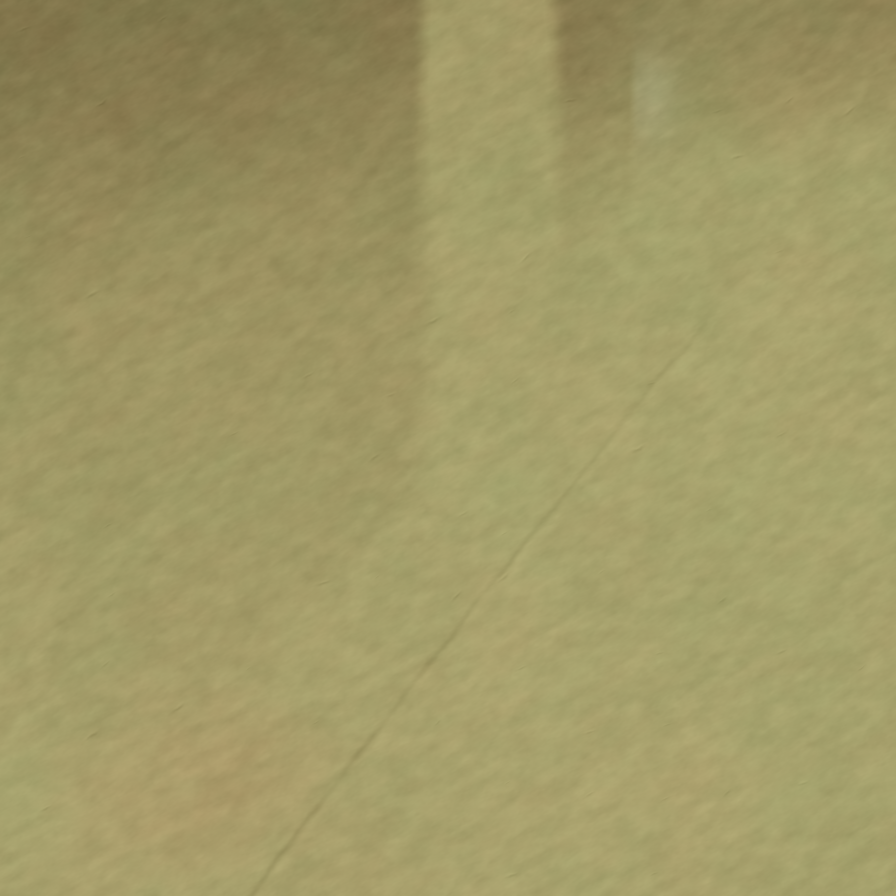
Write a Shadertoy shader that draws this texture.

```glsl
// Worn olive-khaki paper with soft shadows, slanted fibre grain and a diagonal crease.
#define LIGHT_COLOR vec3(0.662, 0.640, 0.432)
#define MID_COLOR   vec3(0.598, 0.564, 0.372)
#define DARK_COLOR  vec3(0.500, 0.452, 0.290)
#define GRAIN_ANGLE 0.52
#define GRAIN_SCALE vec2(42.0, 95.0)
#define GRAIN_DEPTH 0.075
#define BLOTCH_DEPTH 0.16
#define TINT_DEPTH  0.035
#define CREASE_DEPTH 0.050
#define FLECK_CELLS 13.0
#define FLECK_SHARE 0.30
#define FLECK_DEPTH 0.075

float hash(vec2 p) {
    vec3 q = fract(vec3(p.xyx) * 0.1031);
    q += dot(q, q.yzx + 33.33);
    return fract((q.x + q.y) * q.z);
}

float noise(vec2 p) {
    vec2 i = floor(p), f = fract(p);
    f = f * f * (3.0 - 2.0 * f);
    return mix(mix(hash(i), hash(i + vec2(1, 0)), f.x),
               mix(hash(i + vec2(0, 1)), hash(i + vec2(1, 1)), f.x), f.y);
}

// Layered noise centred on zero
float fbm(vec2 p) {
    float sum = 0.0, weight = 0.5;
    for (int i = 0; i < 4; i++) {
        sum += weight * (noise(p) - 0.5);
        p = mat2(1.6, 1.2, -1.2, 1.6) * p + 17.3;
        weight *= 0.55;
    }
    return sum;
}

vec2 rotate(vec2 p, float angle) {
    float c = cos(angle), s = sin(angle);
    return vec2(c * p.x + s * p.y, c * p.y - s * p.x);
}

// Shadow amount: two dark upper areas split by a pale vertical band
float shadow(vec2 p) {
    float edge = 0.474 - 0.95 * max(0.0, 0.47 - p.y);
    float softness = mix(0.06, 0.018, smoothstep(0.35, 0.65, p.y));
    float left = 1.0 - smoothstep(edge - softness, edge + softness, p.x);
    float leftTone = 0.24 * smoothstep(0.05, 0.5, p.y)
                   + 0.68 * smoothstep(0.53, 1.06, p.y + 0.14 * (0.3 - p.x));
    float right = smoothstep(0.595, 0.635, p.x);
    float rightTone = 0.62 * smoothstep(0.74, 0.96, p.y - 0.10 * (p.x - 0.62))
                    + 0.20 * smoothstep(0.55, 0.85, p.y) * (1.0 - smoothstep(0.63, 0.80, p.x));
    float band = 0.20 * smoothstep(0.60, 1.0, p.y);
    return max(band, left * leftTone + right * rightTone);
}

// Pale rubbed spot with a sharp left side
float rubbedSpot(vec2 p) {
    vec2 q = (p - vec2(0.725, 0.895)) / vec2(0.033, 0.055);
    return exp(-dot(q, q)) * smoothstep(0.700, 0.712, p.x);
}

// Gently curved crease, dark with a pale lower lip
float crease(vec2 p) {
    float path = 0.28 + 0.75 * p.y + 0.065 * p.y * p.y;
    float d = 0.8 * (p.x - path) + 0.006 * fbm(p * 26.0);
    float strength = mix(1.0, 0.15, smoothstep(0.55, 0.68, p.y));
    strength *= 0.35 + 0.9 * noise(p * 24.0);
    float groove = exp(-pow(d / 0.0035, 2.0));
    float lip = exp(-pow((d - 0.008) / 0.006, 2.0));
    return strength * (0.3 * lip - groove);
}

// Sparse short nicks, each with a dark and a pale side
float flecks(vec2 p) {
    vec2 cell = floor(p * FLECK_CELLS);
    vec2 jitter = vec2(hash(cell + 3.7), hash(cell + 41.2));
    vec2 center = (cell + 0.25 + 0.5 * jitter) / FLECK_CELLS;
    float size = mix(0.4, 1.0, hash(cell + 77.1));
    vec2 q = rotate(p - center, GRAIN_ANGLE + 0.5 * (hash(cell + 9.4) - 0.5));
    q.y += 0.003 * fbm(p * 90.0);
    q /= vec2(0.0075, 0.0020) * size;
    float present = step(hash(cell + 120.5), FLECK_SHARE);
    return present * size * (q.y - 0.35) * exp(-dot(q, q));
}

void mainImage(out vec4 fragColor, in vec2 fragCoord) {
    vec2 p = fragCoord / iResolution.xy;
    vec2 fibre = rotate(p, GRAIN_ANGLE);

    // Broad tone
    float blotch = fbm(fibre * vec2(5.0, 11.0) + 8.0);
    float tone = shadow(p + 0.012 * fbm(p * 14.0)) - 0.33 * rubbedSpot(p);
    tone = clamp(tone + 0.05 + BLOTCH_DEPTH * blotch, 0.0, 1.0);
    vec3 color = mix(LIGHT_COLOR, MID_COLOR, min(tone * 2.0, 1.0));
    color = mix(color, DARK_COLOR, max(tone * 2.0 - 1.0, 0.0));

    // Green and ochre staining, with a warm patch at lower left
    float stain = fbm(p * 9.0 + 31.0) + 0.6 * fbm(fibre * vec2(28.0, 50.0) + 5.0);
    vec2 warm = (p - vec2(0.23, 0.13)) / vec2(0.14, 0.13);
    color += TINT_DEPTH * stain * vec3(1.0, -0.15, 0.1);
    color += exp(-dot(warm, warm)) * vec3(0.008, -0.022, -0.012);
    color += rubbedSpot(p) * vec3(0.0, 0.008, 0.035);

    // Fibre grain and surface marks
    float grain = fbm(fibre * GRAIN_SCALE) + 0.35 * fbm(p * 75.0 + 60.0);
    float relief = GRAIN_DEPTH * grain + CREASE_DEPTH * crease(p) + FLECK_DEPTH * flecks(p);
    color += relief * vec3(1.0, 0.98, 0.86);

    fragColor = vec4(clamp(color, 0.0, 1.0), 1.0);
}
```
